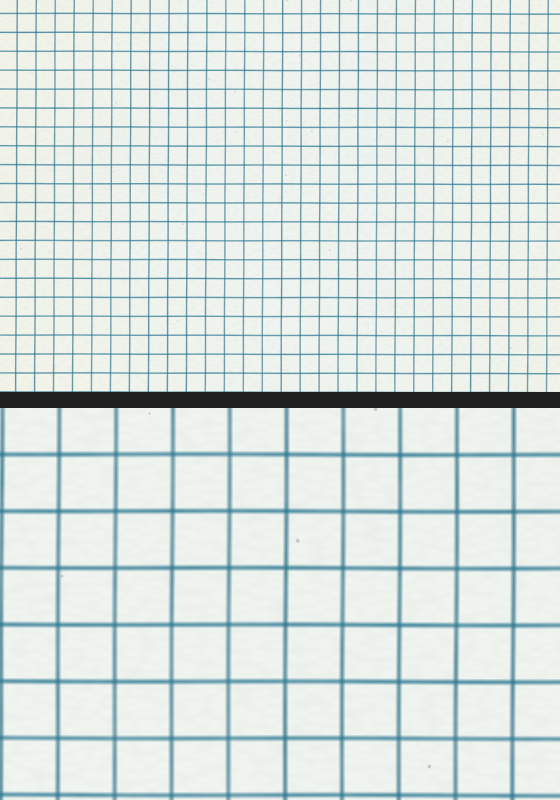
Top: the whole. Bottom: its middle third, enlarged.
Reproduce this pattern procedurally as a Shadertoy shader.

```glsl
// Squared writing paper: a fine teal-blue grid, printed slightly askew on off-white stock.
// Each line set is a repeated distance with box-filtered coverage; cellular noise gives
// the paper grain and specks, and layered sines give soft tone and uneven ink.

// Lengths are in canvas widths
const vec2  CELLS       = vec2(29.538, 29.595);   // cells per canvas width, x and y
const vec2  FIRST_LINE  = vec2(0.827, 0.012);     // first line position, in cells
const vec2  SKEW        = vec2(0.0042, -0.0014);  // lean of verticals, rise of horizontals
const float LINE_WIDTH  = 0.0019;
const float LINE_BLUR   = 0.0025;
const float WOBBLE      = 0.00018;
const float INK_WEAR    = 0.10;
const vec3  PAPER       = vec3(0.932, 0.950, 0.932);
const vec3  WARM_TINT   = vec3(0.010, 0.000, -0.022);
const vec3  INK_UPRIGHT = vec3(0.225, 0.470, 0.550);
const vec3  INK_LEVEL   = vec3(0.165, 0.465, 0.570);
const vec3  SPECK       = vec3(0.60, 0.66, 0.66);
const vec2  GRAIN_SCALE = vec2(90.0, 230.0);      // fibres lie along x
const float GRAIN       = 0.026;
const float SPECK_SCALE = 42.0;
const float SPECK_SHARE = 0.022;

vec2 hash2(vec2 p) {
    vec3 q = fract(p.xyx * vec3(0.1031, 0.1030, 0.0973));
    q += dot(q, q.yzx + 33.33);
    return fract((q.xx + q.yz) * q.zy);
}

// Distance to the nearest scattered point
float cellular(vec2 p) {
    vec2 cell = floor(p), f = fract(p);
    float nearest = 2.0;
    for (int y = -1; y <= 1; y++)
        for (int x = -1; x <= 1; x++) {
            vec2 g = vec2(x, y);
            nearest = min(nearest, length(g + hash2(cell + g) - f));
        }
    return nearest;
}

// Smooth variation in about -1..1
float layeredSines(vec2 p) {
    float sum = 0.0, amp = 0.5;
    for (int i = 0; i < 4; i++) {
        sum += amp * sin(p.x + 1.7 * sin(p.y)) * cos(p.y + 0.6 * p.x);
        p = mat2(1.6, 1.2, -1.2, 1.6) * p + 2.3;
        amp *= 0.5;
    }
    return sum;
}

// Share of a box of the given width covered by a line at distance d
float lineCoverage(float d, float boxWidth) {
    float lo = max(d - 0.5 * boxWidth, -0.5 * LINE_WIDTH);
    float hi = min(d + 0.5 * boxWidth, 0.5 * LINE_WIDTH);
    return max(hi - lo, 0.0) / boxWidth;
}

// Sparse round flecks, one candidate per cell
float specks(vec2 p, float px) {
    vec2 cell = floor(p * SPECK_SCALE);
    vec2 seed = hash2(cell + 71.0);
    vec2 center = (cell + 0.2 + 0.6 * hash2(cell + 13.0)) / SPECK_SCALE;
    float radius = mix(0.0005, 0.0012, seed.y);
    float dot_ = 1.0 - smoothstep(radius - px, radius + px, length(p - center));
    return dot_ * step(seed.x, SPECK_SHARE);
}

vec3 paperColor(vec2 p, float px) {
    float tone = layeredSines(p * 7.0);
    float warmth = smoothstep(0.25, 0.75, length((p - vec2(0.55, 0.36)) * vec2(1.2, 1.0)));
    float fibre = cellular(p * GRAIN_SCALE) - 0.45;
    vec3 color = PAPER + WARM_TINT * warmth + 0.006 * tone - GRAIN * fibre;
    return mix(color, SPECK, 0.6 * specks(p, px));
}

void mainImage(out vec4 fragColor, in vec2 fragCoord) {
    float px = 1.0 / iResolution.x;
    vec2 p = fragCoord * px;
    vec3 color = paperColor(p, px);

    // Skewed, faintly wavering grid
    vec2 waver = WOBBLE * vec2(sin(p.y * 31.0 + p.x * 9.0), sin(p.x * 27.0 + p.y * 11.0));
    vec2 gridPos = (p - SKEW * p.yx + waver) * CELLS - FIRST_LINE;
    vec2 d = (fract(gridPos + 0.5) - 0.5) / CELLS;
    vec2 lineId = floor(gridPos + 0.5);

    // Ink density varies from line to line and along each line
    float boxWidth = max(px, LINE_BLUR);
    vec2 density = 1.0 - INK_WEAR * vec2(hash2(vec2(lineId.x, 5.0)).x, hash2(vec2(lineId.y, 9.0)).y);
    density += INK_WEAR * layeredSines(p * 60.0);
    vec2 ink = vec2(lineCoverage(d.x, boxWidth), lineCoverage(d.y, boxWidth)) * density;

    color = mix(color, INK_UPRIGHT, ink.x);
    color = mix(color, INK_LEVEL, ink.y);
    fragColor = vec4(clamp(color, 0.0, 1.0), 1.0);
}
```
